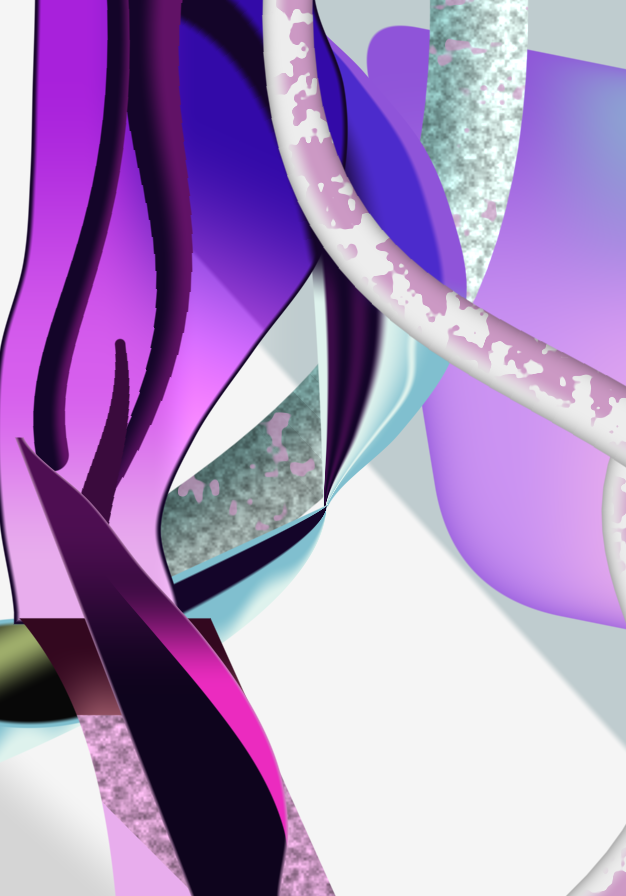
This background is drawn by a WebGL 2 fragment shader. Its source:

```glsl
#version 300 es
precision highp float;
// Glossy violet ribbons, glass folds and rough tubes over a pale wall.
// Ribbons are spans between two curved edges; tubes and folds are cubic strokes.
// Space: y runs down and the canvas is 7.68 units high.
uniform vec2 u_resolution;
out vec4 outColor;

const vec3 INK = vec3(.08, .02, .16), PLUM = vec3(.38, .07, .4), AQUA = vec3(.5, .75, .81),
  PALE = vec3(.87, .95, .93), PINK = vec3(.8, .6, .77), LILAC = vec3(.91, .68, .93), VIOLET = vec3(.56, .33, .85);
vec3 color;

float ramp(float a, float b, float x) {
  x = clamp((x - a) / (b - a), 0., 1.);
  return x * x * (3. - 2. * x);
}
float hash(vec2 p) { return fract(sin(dot(p, vec2(12.9, 78.2))) * 4375.5); }
float noise(vec2 p) {
  vec2 i = floor(p), f = fract(p), e = vec2(1, 0);
  f *= f * (3. - 2. * f);
  return mix(mix(hash(i), hash(i + e), f.x), mix(hash(i + e.yx), hash(i + 1.), f.x), f.y);
}
float fbm(vec2 p) { return .65 * noise(p) + .35 * noise(p * 2.7 + 5.); }
float cover(float d) {
  float px = 7.68 / u_resolution.y;
  return ramp(px, -px, d);
}
void paint(vec3 c, float d) { color = mix(color, c, cover(d)); }

// Catmull-Rom curve through eight evenly spaced values
float knot(int i, vec4 a, vec4 b) {
  i = clamp(i, 0, 7);
  return i < 4 ? a[i] : b[i - 4];
}
float spline(float t, vec4 a, vec4 b) {
  t = clamp(t, 0., 6.999);
  int i = int(t);
  float f = fract(t), p = knot(i - 1, a, b), q = knot(i, a, b), r = knot(i + 1, a, b), s = knot(i + 2, a, b);
  return q + .5 * f * (r - p + f * (2. * p - 5. * q + 4. * r - s + f * (3. * (q - r) + s - p)));
}
// Cubic stroke: distance, position along it, signed offset to one side
vec3 stroke(vec2 p, vec2 a, vec2 b, vec2 c, vec2 d) {
  vec3 best = vec3(99);
  vec2 last = a;
  for (float t = .04; t < 1.01; t += .04) {
    vec2 m = mix(b, c, t), next = mix(mix(mix(a, b, t), m, t), mix(m, mix(c, d, t), t), t);
    vec2 e = next - last, w = p - last;
    float dist = length(w - e * clamp(dot(w, e) / dot(e, e), 0., 1.));
    if (dist < best.x) best = vec3(dist, t, (e.y * w.x - e.x * w.y) / length(e));
    last = next;
  }
  return best;
}
float smax(float a, float b, float k) {
  float h = max(k - abs(a - b), 0.);
  return max(a, b) + h * h * .25 / k;
}
// Pale tube with flaking pink paint
void paintedTube(vec2 p, vec3 s, float r) {
  float side = s.z / r, flake = ramp(.47, .53, fbm(p * 7.) + .16 * side);
  vec3 c = mix(vec3(.93), PINK, flake * ramp(-.8, .1, side));
  paint(c * (1. - .28 * pow(abs(side), 4.)), s.x - r);
}

void main() {
  vec2 p = vec2(gl_FragCoord.x, u_resolution.y - gl_FragCoord.y) * 7.68 / u_resolution.y;
  float x = p.x, y = p.y, grain = fbm(p * 17.);
  // Wall with soft diagonal shadows
  color = mix(vec3(.96), vec3(.75, .8, .81), ramp(-.06, .06, .51 + x * 1.1 - y) * ramp(1.4, 2.6, x));
  color *= 1. - .13 * ramp(6.2, 7., y - x * .9);

  // Frosted panel
  float panel = smax(smax(3.05 + y * .163 - x, x * .2 - .48 - y, .5), y - 4.32 - x * .2, .9);
  vec3 c = mix(VIOLET, vec3(.8, .58, .95), ramp(.5, 3.2, y));
  c = mix(c, vec3(.55, .68, .82), ramp(4.3, 5.5, x) * ramp(3., .6, y));
  c = mix(c, LILAC, ramp(4.3, 5.6, x) * ramp(2., 4.2, y));
  paint(mix(c, VIOLET, .7 * exp(min(panel, 0.) * 6.)), panel);

  // Rough mint tube and its far end
  vec3 s = stroke(p, vec2(4.1, -.3), vec2(4.2, 2.5), vec2(3.2, 3.6), vec2(1.2, 4.9));
  c = mix(vec3(.48, .65, .64), PALE, ramp(-.4, .25, s.z));
  c *= mix(1., .68, ramp(.55, .8, s.y)) * (.65 + .7 * grain);
  c = mix(c, PINK, .7 * ramp(.66, .74, fbm(p * 5.)));
  paint(c, s.x - .42);
  paint(c * .8, length(p - vec2(1.15, 6.4)) - .35);

  // Lens ribbon: indigo above, striped glass below
  float l = 2.82 - .52 * exp(-y * .55);
  float r = spline(y / .62, vec4(2.55, 3.12, 3.62, 3.88), vec4(4, 3.86, 3.42, 2.81));
  float u = (x - l) / max(r - l, .01), wave = sin(u * 16.);
  c = mix(mix(INK, vec3(.3, .17, .8), ramp(.2, .55, u)), VIOLET, ramp(.82, .87, u));
  vec3 glass = mix(PALE, AQUA, ramp(.45, .85, u));
  glass = mix(glass, PALE, ramp(.05, 0., abs(u - .72 - .05 * sin(y * 6.))));
  glass = mix(glass, mix(INK, PLUM, wave * wave * .5), ramp(.06, .09, u) * ramp(.5, .4, u));
  paint(mix(c, glass, ramp(2.1, 2.6, y - .3 * u)), max(max(l - x, x - r), y - 4.34));

  // Glass wing spreading left from the pinch
  float top = 5.62 - x * .46, low = 4.34 + 1.5 * pow(max(2.8 - x, 0.) / 1.4, .55);
  float v = (y - top) / max(low - top, .01);
  c = mix(AQUA, PALE, ramp(.6, 1., v + .1 * sin(x * 9.)));
  c = mix(c, INK, ramp(.07, .1, v) * ramp(.46, .4, v));
  paint(c, max(max(top - y, y - low), x - 2.8));

  // Olive glass
  float olive = length((p - vec2(.25, 5.77)) / vec2(1, .47)) - 1.;
  c = mix(vec3(.62, .68, .42), vec3(.03), ramp(0., .45, abs(x * .5 + y - 5.6)));
  paint(mix(c, AQUA, ramp(-.14, -.04, olive)), olive * .47);

  // Great silk ribbon with dark folds
  l = spline(y / .75, vec4(.3, .28, .26, .2), vec4(0, -.05, 0, .12));
  r = spline(y / .75, vec4(2.7, 2.95, 2.95, 2.72), vec4(2.18, 1.67, 1.38, 1.55));
  float body = max(max(l - x, x - r), y - 5.35);
  c = mix(vec3(.66, .13, .86), vec3(.2, .04, .66), ramp(.7, 1.7, x));
  c = mix(c, vec3(.84, .37, .93), ramp(.6, 3.3, y - .45 * max(x - .9, 0.)));
  c = mix(c, LILAC, ramp(3.2, 4.9, y));
  c += .12 * ramp(-.04, .04, y - .34 - x * 1.1) * ramp(1.3, 1.7, x);
  s = stroke(p, vec2(1.5, -.1), vec2(2.1, .2), vec2(2.5, .8), vec2(2.75, 2.2));
  c = mix(c, INK, ramp(.03, -.08, s.x - mix(.25, .1, s.y)));
  s = stroke(p, vec2(1.3, -.2), vec2(1.1, 1.6), vec2(2.1, 2.2), vec2(.85, 4.3));
  c = mix(c, mix(INK, PLUM, ramp(-.1, .14, s.z)), cover(s.x - mix(.29, .07, s.y)));
  s = stroke(p, vec2(1, -.2), vec2(1.15, 2.2), vec2(.25, 2.8), vec2(.45, 3.9));
  c = mix(c, mix(INK, PLUM, ramp(0., .12, s.z)), cover(s.x - mix(.09, .14, s.y)));
  s = stroke(p, vec2(1.03, 2.95), vec2(1.1, 3.6), vec2(.9, 3.9), vec2(.75, 4.6));
  c = mix(c, PLUM * .6, cover(s.x - mix(.04, .16, s.y)));
  paint(mix(c, INK, ramp(-.06, -.01, body)), body);

  // Wine fold and rough mauve tail
  l = 1.1 - .98 * exp(4.72 - y * .9);
  r = max(1.6, y * .45 - .58);
  c = mix(vec3(.2, .03, .12), vec3(.74, .45, .5), ramp(5.5, 6.5, y) * ramp(.3, .9, x));
  c = mix(c, mix(PINK * (.55 + .8 * grain), LILAC, cover(x + 6. - y)), cover(6.13 - y));
  paint(c, max(max(l - x, x - r), 5.3 - y));

  // Dark twisting blade with a magenta face
  float k = (y - 3.75) / .56;
  l = .13 + k * .215;
  r = spline(k, vec4(.2, .78, 1.22, 1.72), vec4(2.12, 2.38, 2.47, 2.4));
  u = (x - l) / max(r - l, .01);
  c = mix(PLUM * .8, INK * .7, ramp(4.4, 6., y));
  c = mix(c, vec3(.92, .17, .75), cover(.23 * y - .67 - u) * ramp(4.9, 5.9, y));
  c = mix(c, PINK, .7 * ramp(.035, 0., min(x - l, r - x)));
  paint(c, max(max(l - x, x - r), 3.75 - y));

  // Painted tubes in front
  paintedTube(p, stroke(p, vec2(5.6, 3.7), vec2(4.8, 5.2), vec2(7, 6), vec2(5, 7.9)), .26);
  s = stroke(p, vec2(2.47, -.2), vec2(2.35, 2.6), vec2(4.1, 2.8), vec2(5.6, 3.8));
  paintedTube(p, s, .21 + .09 * s.y);
  outColor = vec4(color, 1);
}
```
